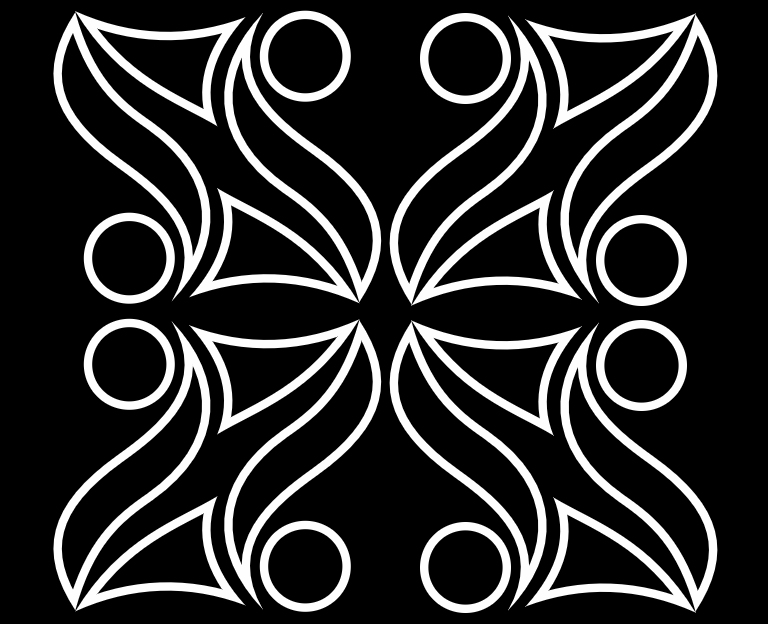
Reproduce this pattern procedurally as a WebGL 2 fragment shader.

```glsl
#version 300 es
precision highp float;
// Four mirrored ornaments of outlined leaves, curved triangles and rings, white on black.

uniform vec2 u_resolution;
out vec4 fragColor;

const vec2 CANVAS = vec2(768.0, 624.0);  // design units
const float LINE_WIDTH = 8.4;
const int STEPS = 16;

vec2 cubic(vec2 a, vec2 b, vec2 c, vec2 d, float t) {
  float s = 1.0 - t;
  return s * s * s * a + 3.0 * s * t * (s * b + t * c) + t * t * t * d;
}

// Adds one curved side to an outline: x = squared distance, y = inside sign.
vec2 addSide(vec2 outline, vec2 p, vec2 a, vec2 b, vec2 c, vec2 d) {
  vec2 start = a;
  for (int i = 1; i <= STEPS; i++) {
    vec2 end = cubic(a, b, c, d, float(i) / float(STEPS));
    vec2 edge = end - start;
    vec2 rel = p - start;
    vec2 away = rel - edge * clamp(dot(rel, edge) / dot(edge, edge), 0.0, 1.0);
    outline.x = min(outline.x, dot(away, away));
    // Flip the sign at each crossing of a horizontal ray
    if ((start.y > p.y) != (end.y > p.y)) {
      float crossing = start.x + edge.x * (p.y - start.y) / edge.y;
      if (p.x < crossing) outline.y = -outline.y;
    }
    start = end;
  }
  return outline;
}

vec2 addQuadratic(vec2 outline, vec2 p, vec2 a, vec2 q, vec2 d) {
  return addSide(outline, p, a, mix(a, q, 2.0 / 3.0), mix(d, q, 2.0 / 3.0), d);
}

float signedDistance(vec2 outline) {
  return outline.y * sqrt(outline.x);
}

// Band lying just inside a shape, which keeps its corners sharp
float innerBand(float d, float width) {
  return abs(d + 0.5 * width) - 0.5 * width;
}

float triangleShape(vec2 p) {
  vec2 tip = vec2(-142, -146), outer = vec2(28, -140), inner = vec2(0, -31);
  vec2 o = vec2(1e6, 1.0);
  o = addQuadratic(o, p, tip, vec2(-57, -108), outer);
  o = addQuadratic(o, p, outer, vec2(-22, -85), inner);
  o = addSide(o, p, inner, vec2(-40, -55), vec2(-97, -72), tip);
  return signedDistance(o);
}

float leafShape(vec2 p) {
  vec2 tip = vec2(-142, -145), tail = vec2(-45.5, 144);
  vec2 leftBend = vec2(-100, 10), rightBend = vec2(-65, -35);
  vec2 o = vec2(1e6, 1.0);
  o = addSide(o, p, tip, vec2(-180, -87), vec2(-170, -40), leftBend);
  o = addSide(o, p, leftBend, vec2(-58, 40), vec2(-9, 80), tail);
  o = addSide(o, p, tail, vec2(8, 88), vec2(10, 18), rightBend);
  o = addSide(o, p, rightBend, vec2(-97, -57), vec2(-124, -80), tip);
  return signedDistance(o);
}

float halfOrnament(vec2 p, float width) {
  float ring = length(p - vec2(-88, 101)) - 45.5;
  float d = min(triangleShape(p), leafShape(p));
  d = innerBand(d, width);
  return min(d, innerBand(ring, width));
}

void main() {
  // Design space with y pointing down
  vec2 uv = gl_FragCoord.xy / u_resolution;
  vec2 p = vec2(uv.x, 1.0 - uv.y) * CANVAS;
  float pixel = CANVAS.y / u_resolution.y;

  // Pick the quadrant and mirror it into a shared frame
  bool right = p.x > 385.0;
  bool lower = p.y > 311.5;
  vec2 center = vec2(right ? 553.5 : 217.3, lower ? 465.3 : 157.2);
  if (right) center.y += lower ? 1.2 : 2.3;
  p -= center;
  if (right != lower) p.x = -p.x;

  // Each ornament repeats itself under a half turn
  float d = min(halfOrnament(p, LINE_WIDTH), halfOrnament(-p, LINE_WIDTH));
  float ink = clamp(0.5 - d / pixel, 0.0, 1.0);
  fragColor = vec4(vec3(0.995 * ink), 1.0);
}
```
